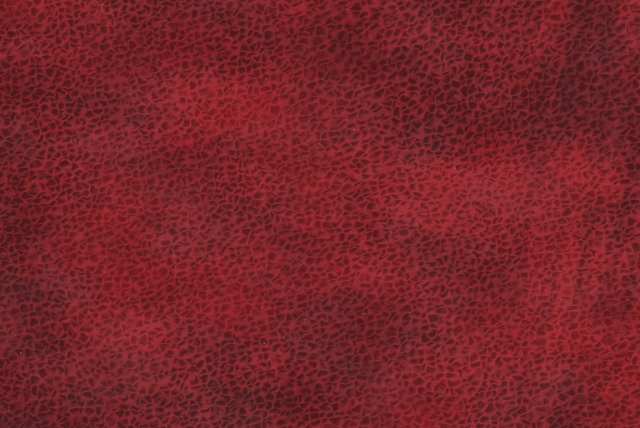
This texture is drawn by a Shadertoy shader. Its source:

```glsl
#define GRAIN_SCALE 56.0
#define GRAIN_CONTRAST 0.64
#define BLOTCH_CONTRAST 1.25
#define STREAK_CONTRAST 0.6
#define FINE_CONTRAST 0.42
#define MEAN_TONE 0.40
#define SPECK_RADIUS 0.0022
#define DARK_RED vec3(0.35, 0.10, 0.113)
#define BRIGHT_RED vec3(0.615, 0.137, 0.162)
#define SHEEN vec3(0.0, 0.052, 0.052)
#define SPECK_COLOR vec3(0.70, 0.48, 0.44)

vec2 hash2(vec2 p) {
    return fract(sin(vec2(dot(p, vec2(127.1, 311.7)),
                          dot(p, vec2(269.5, 183.3)))) * 43758.545);
}

float noise(vec2 p) {
    vec2 i = floor(p), f = fract(p);
    f = f * f * (3.0 - 2.0 * f);
    float low = mix(hash2(i).x, hash2(i + vec2(1, 0)).x, f.x);
    float high = mix(hash2(i + vec2(0, 1)).x, hash2(i + vec2(1, 1)).x, f.x);
    return mix(low, high, f.y);
}

float fbm(vec2 p) {
    float sum = 0.0, amp = 0.5, total = 0.0;
    for (int i = 0; i < 4; i++) {
        sum += amp * noise(p);
        total += amp;
        p = mat2(1.6, 0.9, -0.9, 1.9) * p + 7.3;
        amp *= 0.62;
    }
    return sum / total;
}

// Leather relief: low in the dark pebble centers, high on the net between
float relief(vec2 p) {
    vec2 i = floor(p), f = fract(p);
    float nearest = 8.0, second = 8.0;
    for (int y = -1; y <= 1; y++) {
        for (int x = -1; x <= 1; x++) {
            vec2 cell = vec2(x, y);
            float d = length(cell + 0.1 + 0.8 * hash2(i + cell) - f);
            second = min(second, max(nearest, d));
            nearest = min(nearest, d);
        }
    }
    float ridge = 1.0 - smoothstep(0.0, 0.7, second - nearest);
    float rim = smoothstep(0.1, 0.75, nearest);
    return mix(ridge, rim, 0.5);
}

// Bend the grain gently, then roughen each pebble outline
vec2 grainSpace(vec2 p) {
    vec2 drift = vec2(noise(p * 3.0), noise(p * 3.0 + 19.0)) - 0.5;
    vec2 q = mat2(0.88, -0.2, 0.16, 1.08) * (p + 0.035 * drift) * GRAIN_SCALE;
    vec2 wobble = vec2(noise(q * 1.5), noise(q * 1.5 + 31.0)) - 0.5;
    return q + 0.75 * wobble;
}

// Rare pale flecks of dust
float specks(vec2 p) {
    vec2 grid = p * 9.0;
    vec2 cell = floor(grid);
    vec2 center = 0.2 + 0.6 * hash2(cell + 53.0);
    float d = length(fract(grid) - center) / 9.0;
    float present = step(0.95, hash2(cell + 11.0).y);
    return present * (1.0 - smoothstep(0.3, 1.4, d / SPECK_RADIUS));
}

void mainImage(out vec4 fragColor, in vec2 fragCoord) {
    vec2 p = fragCoord / iResolution.y;
    float across = fragCoord.x / iResolution.x;

    // Pebbled grain and its lit side
    vec2 q = grainSpace(p);
    float grain = relief(q);
    float lit = grain - relief(q + vec2(-0.2, 0.3));

    // Cloudy dye, uneven wear and fine mottling
    float blotch = fbm(p * vec2(3.6, 5.4) + 4.0) - 0.5;
    float fine = 0.6 * noise(p * vec2(85.0, 100.0)) + 0.4 * noise(p * 170.0 + 9.0) - 0.5;
    float wear = mix(0.65, 1.3, noise(p * 7.0 + 40.0));

    // Slanted creases along the right side
    vec2 crease = vec2((p.x - 0.24 * p.y + 0.03 * noise(p * 6.0)) * 32.0, p.y * 5.0);
    float streak = (noise(crease) - 0.5) * smoothstep(0.77, 0.9, across);

    float tone = MEAN_TONE
        + GRAIN_CONTRAST * wear * (grain - 0.52)
        + BLOTCH_CONTRAST * blotch
        + STREAK_CONTRAST * streak
        + FINE_CONTRAST * fine
        + 0.12 * lit;
    vec3 color = mix(DARK_RED, BRIGHT_RED, clamp(tone, -0.15, 1.05));

    // Greyish sheen in patches and on lit ridges
    float sheen = 0.5 + 1.5 * (fbm(p * vec2(7.0, 9.0) + 70.0) - 0.5)
        + 0.6 * lit + 0.3 * (grain - 0.52);
    color += SHEEN * clamp(sheen, 0.0, 1.2);

    color = mix(color, SPECK_COLOR, 0.6 * specks(p));
    fragColor = vec4(color, 1.0);
}
```
